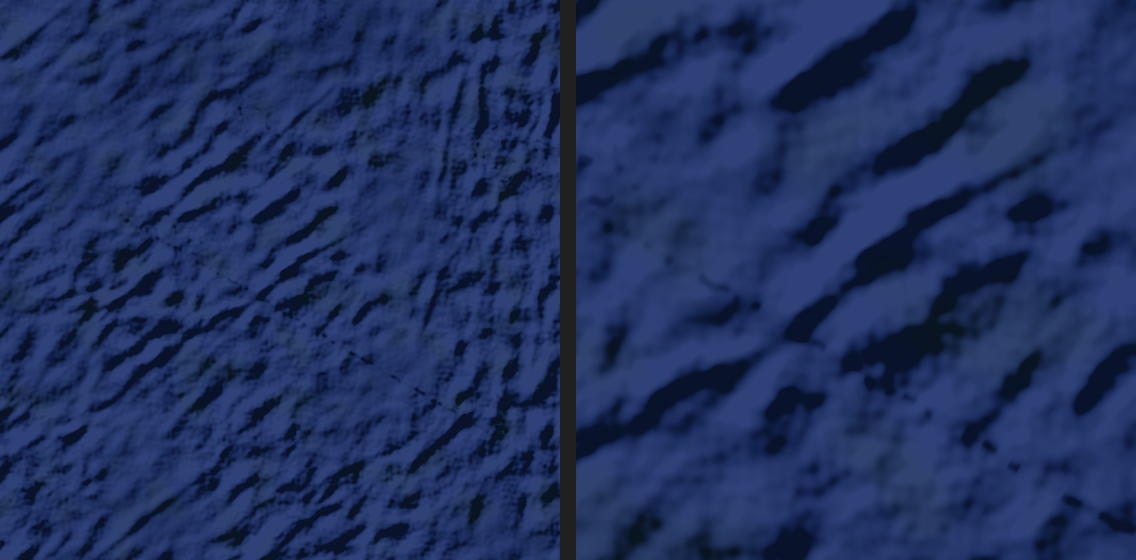
Left: the whole. Right: its middle third, enlarged.
This texture is drawn by a Shadertoy shader. Its source:

```glsl
// Shaded relief of a deep blue sea floor: short lumpy ridges that turn from
// diagonal to upright, lit from the upper left, cut by long dark scarps and
// crossed by one thin dotted sounding track.

const vec3 ABYSS = vec3(0.030, 0.070, 0.165);
const vec3 DEEP = vec3(0.072, 0.132, 0.308);
const vec3 SLOPE = vec3(0.118, 0.187, 0.382);
const vec3 CREST = vec3(0.182, 0.255, 0.474);
const vec3 GREY_TINT = vec3(0.004, 0.007, -0.036);

const vec2 LIGHT_DIR = vec2(-0.64, 0.77);
const float LIGHT_STEP = 0.0030;
const float BASE_TONE = 0.24;
const float RELIEF_GAIN = 1.75;
const float SHADOW_SKEW = 0.55;
const float BROAD_TONE = 0.75;

const float DIAGONAL = 0.66;          // ridge angle on the left, radians
const float UPRIGHT = 1.40;           // ridge angle on the right
const vec2 RIDGE_FREQ = vec2(13.0, 27.0);
const vec2 WRINKLE_FREQ = vec2(30.0, 48.0);
const float LUMP_FREQ = 24.0;
const float GRAIN_FREQ = 105.0;

const int SCARPS = 12;
const float SCARP_WIDTH = 0.0062;
const vec2 TRACK_START = vec2(0.18, 0.635);
const vec2 TRACK_END = vec2(1.02, 0.14);

// Integer hash giving a vector in -1..1
vec2 hash2(vec2 cell) {
    uvec2 v = uvec2(ivec2(cell)) * 1664525u + 1013904223u;
    v.x += v.y * 1664525u;
    v.y += v.x * 1664525u;
    v ^= v >> 16u;
    v.x += v.y * 1664525u;
    v.y += v.x * 1664525u;
    v ^= v >> 16u;
    return vec2(v & 65535u) / 32767.5 - 1.0;
}

// Gradient noise with a smooth quintic blend
float noise(vec2 p) {
    vec2 i = floor(p), f = p - i;
    vec2 u = f * f * f * (f * (f * 6.0 - 15.0) + 10.0);
    vec2 x = vec2(1.0, 0.0), y = vec2(0.0, 1.0);
    float low = mix(dot(hash2(i), f), dot(hash2(i + x), f - x), u.x);
    float high = mix(dot(hash2(i + y), f - y), dot(hash2(i + 1.0), f - 1.0), u.x);
    return mix(low, high, u.y);
}

// Coordinates (along, across) a direction
vec2 alongAcross(vec2 p, float angle) {
    vec2 d = vec2(cos(angle), sin(angle));
    return vec2(dot(p, d), dot(p, vec2(-d.y, d.x)));
}

// 0 where ridges are diagonal, 1 where they stand upright
float uprightness(vec2 p) {
    return smoothstep(0.50, 0.95, p.x + 0.25 * (p.y - 0.5));
}

// Rough ground gathers towards the lower right
float roughness(vec2 p) {
    float bias = 0.35 * (p.x - p.y) + 0.10;
    return mix(0.45, 1.1, smoothstep(-0.30, 0.35, noise(p * 4.5 + 7.3) + bias));
}

// Ridges and wrinkles; amplitudes are divided by frequency to set the slope
float ridges(vec2 p, float angle) {
    vec2 q = alongAcross(p, angle);
    return 0.66 * noise(q * RIDGE_FREQ) / RIDGE_FREQ.y
         + 0.42 * noise(q * WRINKLE_FREQ + 31.7) / WRINKLE_FREQ.y;
}

float height(vec2 p, float rough) {
    vec2 warped = p + 0.018 * vec2(noise(p * 11.0), noise(p * 11.0 + 53.1));
    float h = mix(ridges(warped, DIAGONAL), ridges(warped + 3.1, UPRIGHT), uprightness(p));
    float lumps = 0.50 * noise(warped * LUMP_FREQ + 63.0) / LUMP_FREQ;
    float grain = 0.27 * noise(p * GRAIN_FREQ) / GRAIN_FREQ;
    return rough * (h + lumps + grain);
}

// Long dark faults with a lit flank, spread by a low-discrepancy sequence
float scarpTone(vec2 p) {
    vec2 q = p + 0.018 * vec2(noise(p * 9.0 + 71.0), noise(p * 9.0 + 91.0));
    float tone = 0.0;
    for (int i = 0; i < SCARPS; i++) {
        float n = float(i);
        vec2 centre = fract(0.5 + n * vec2(0.7549, 0.5698));
        float reach = mix(0.07, 0.28, fract(0.9 + n * 0.618));
        vec2 r = alongAcross(q - centre, mix(DIAGONAL, UPRIGHT, uprightness(centre)));
        r.y += 0.45 * r.x * r.x;
        float fade = 1.0 - smoothstep(0.35, 1.0, abs(r.x) / reach);
        float groove = r.y / SCARP_WIDTH;
        float flank = (r.y - 2.6 * SCARP_WIDTH) / (1.6 * SCARP_WIDTH);
        tone += fade * (0.55 * exp(-flank * flank) - 1.30 * exp(-groove * groove));
    }
    return tone * (0.85 + 0.9 * noise(p * 16.0 + 5.0));
}

// Thin broken line of dark soundings
float trackMask(vec2 p) {
    vec2 span = TRACK_END - TRACK_START;
    vec2 r = alongAcross(p - TRACK_START, atan(span.y, span.x));
    float offset = (r.y + 0.006 * noise(vec2(r.x * 60.0, 2.5))) / 0.0032;
    float dots = smoothstep(-0.05, 0.30, noise(vec2(r.x * 110.0, 8.5)));
    float ends = smoothstep(0.0, 0.04, r.x) * (1.0 - smoothstep(0.93, 1.0, r.x / length(span)));
    return ends * (0.18 + 0.82 * dots) * exp(-offset * offset);
}

void mainImage(out vec4 fragColor, in vec2 fragCoord) {
    vec2 p = fragCoord / iResolution.y;
    float rough = roughness(p);

    // Relief shading from the slope towards the light, over broad swells
    vec2 e = LIGHT_DIR * LIGHT_STEP;
    float slope = (height(p + e, rough) - height(p - e, rough)) / (2.0 * LIGHT_STEP);
    float tone = BASE_TONE + RELIEF_GAIN * slope - SHADOW_SKEW * slope * slope;
    tone += BROAD_TONE * (noise(p * 4.0 + 17.9) + 0.6 * noise(p * 10.0 + 37.0));
    tone += scarpTone(p);

    // Dark specks in scattered patches, then the track
    float patches = smoothstep(0.10, 0.40, noise(p * 6.0 + 41.0));
    tone -= 0.9 * patches * smoothstep(0.10, 0.45, noise(p * 85.0 + 13.0));
    tone -= 1.1 * trackMask(p);

    // Depth colours with a faint grey drift
    vec3 color = mix(SLOPE, CREST, clamp(tone, 0.0, 1.0));
    color = mix(color, DEEP, clamp(-2.0 * tone, 0.0, 1.0));
    color = mix(color, ABYSS, clamp(-2.0 * tone - 1.0, 0.0, 1.0));
    color += GREY_TINT * smoothstep(-0.05, 0.40, noise(p * 16.0 + 23.0));
    fragColor = vec4(color, 1.0);
}
```
